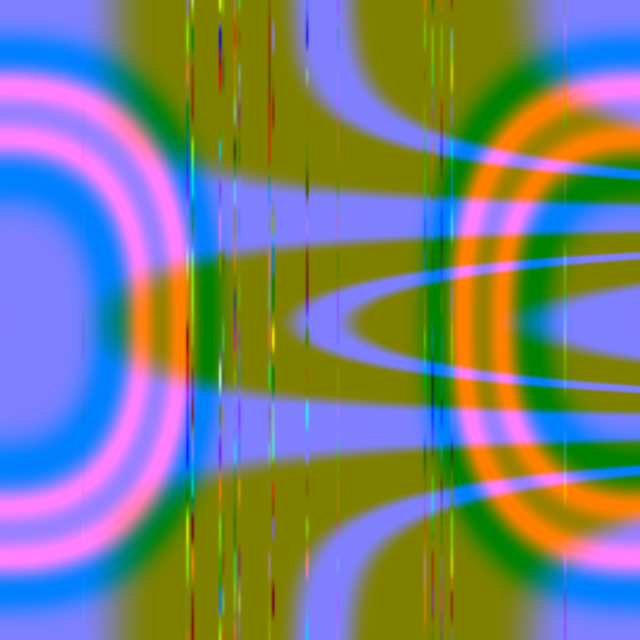
Write a Shadertoy shader that draws this background.

```glsl
// Soft blue arches on olive, framed by twin pink rings with thin vertical glitch streaks.
#define CENTER vec2(0.503, 0.496)     // axes of mirror symmetry
#define RING_SIZE vec2(0.284, 0.369)  // half extents of the outer ring
#define RING_POWER 2.5                // roundness of the ring corners
#define INNER_RING 0.776              // inner ring, relative to the outer
#define RING_WIDTH 0.050
#define FOLD_HEIGHT 0.1955            // vertical spread of the central fold
#define ARCH_HALF_WIDTH 0.045
#define SIDE_START 0.322              // distance from the arch to the side fields
#define STREAK_WIDTH 0.0018
#define STREAK_ROWS 17.0

const int STREAK_COUNT = 16;
// Streak columns: position and strength
const vec2 STREAKS[STREAK_COUNT] = vec2[](
    vec2(0.130, 0.10), vec2(0.293, 0.75), vec2(0.301, 0.80), vec2(0.344, 0.85),
    vec2(0.349, 0.35), vec2(0.367, 0.50), vec2(0.374, 0.45), vec2(0.421, 0.50),
    vec2(0.427, 0.90), vec2(0.480, 0.85), vec2(0.528, 0.20), vec2(0.664, 0.45),
    vec2(0.676, 0.45), vec2(0.690, 0.35), vec2(0.706, 0.55), vec2(0.883, 0.30));

float bell(float x, float width) {
    x /= width;
    return exp(-0.5 * x * x);
}

vec3 hash32(vec2 p) {
    vec3 q = fract(p.xyx * vec3(0.1031, 0.1030, 0.0973));
    q += dot(q, q.yxz + 33.33);
    return fract((q.xxy + q.yzz) * q.zyx);
}

// Smooth colour noise running along one column
vec3 columnNoise(float y, float column) {
    float row = floor(y);
    float blend = smoothstep(0.0, 1.0, y - row);
    vec3 low = hash32(vec2(row + 3.0, column * 7.0 + 11.0));
    vec3 high = hash32(vec2(row + 4.0, column * 7.0 + 11.0));
    return mix(low, high, blend) * 2.0 - 1.0;
}

// Red channel: two bright rings between dark halos, mirrored left and right
float ringField(vec2 uv) {
    float x = max(CENTER.x - abs(uv.x - CENTER.x), 0.0);
    vec2 p = pow(vec2(x, abs(uv.y - CENTER.y)) / RING_SIZE, vec2(RING_POWER));
    float radius = pow(p.x + p.y, 1.0 / RING_POWER);
    float rings = bell(radius - 1.0, RING_WIDTH) + bell(radius - INNER_RING, RING_WIDTH);
    float halos = bell(radius - 1.14, 0.065) + bell(radius - 0.61, 0.085);
    return clamp(0.5 + 0.60 * rings - 0.53 * halos, 0.0, 1.0);
}

// Blue channel: arches from a horizontal ramp folded by a vertical bell
float archField(vec2 uv) {
    float v = (uv.y - CENTER.y) / FOLD_HEIGHT;
    float fold = 1.0 - 2.0 * exp(-v * v);
    float offset = abs(abs(uv.x * fold) - CENTER.x);
    float arch = 1.0 - smoothstep(-0.028, 0.028, offset - ARCH_HALF_WIDTH);
    float sides = smoothstep(-0.060, 0.060, offset - SIDE_START);
    return max(arch, sides);
}

// Thin lines whose colour flickers along their height
vec3 streaks(vec2 uv) {
    vec3 sum = vec3(0.0);
    for (int i = 0; i < STREAK_COUNT; i++) {
        float line = bell(uv.x - STREAKS[i].x, STREAK_WIDTH);
        vec3 noise = columnNoise(uv.y * STREAK_ROWS, float(i));
        vec3 flicker = sign(noise) * smoothstep(0.2, 0.9, abs(noise));
        sum += line * STREAKS[i].y * flicker;
    }
    return sum * vec3(0.5, 0.5, 0.9);
}

void mainImage(out vec4 fragColor, in vec2 fragCoord) {
    vec2 uv = fragCoord / iResolution.xy;
    vec3 color = vec3(ringField(uv), 0.5, archField(uv));
    fragColor = vec4(clamp(color + streaks(uv), 0.0, 1.0), 1.0);
}
```
